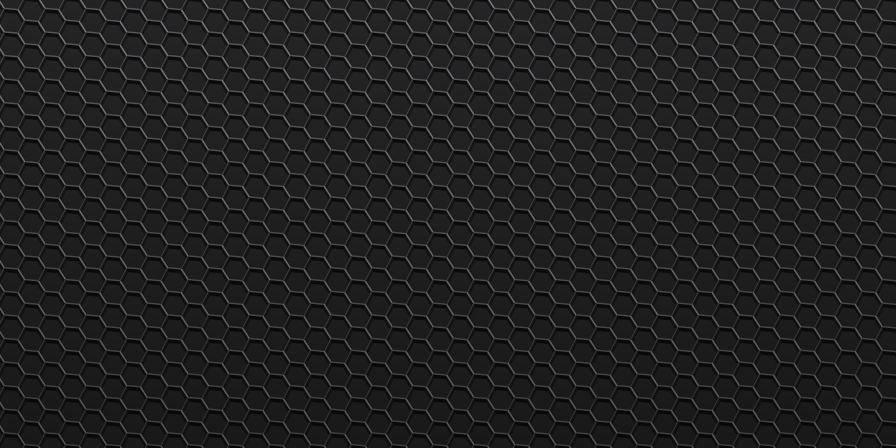
Give the GLSL for this pattern, as a Shadertoy shader.

```glsl
// Dark honeycomb mesh: deeply recessed flat-topped cells with thin lit rims.
// A staggered lattice finds each cell, projections on three edge normals give
// rims and walls, and a vertical gradient lights the sheet from above.

const float ROWS = 19.0;                      // cells down the canvas
const vec2 LATTICE = vec2(1.7320508, 1.0);    // column pair and row spacing
const vec2 PHASE = vec2(1.336, 0.62);         // centre of one cell
const vec2 RISING_NORMAL = vec2(0.8660254, 0.5);
const vec2 FALLING_NORMAL = vec2(0.8660254, -0.5);

// Signed projections on the normals of the flat, falling and rising edges.
vec3 edgeProjections(vec2 p) {
    return vec3(p.y, dot(p, RISING_NORMAL), dot(p, FALLING_NORMAL));
}

float hexRadius(vec2 p) {
    vec3 a = abs(edgeProjections(p));
    return max(a.x, max(a.y, a.z));
}

// Tilts the flat edges down to the right, keeping columns joined.
vec2 tiltEdges(vec2 p, float amount) {
    float u = p.x / (0.5 * LATTICE.x);
    u -= round(u);
    float ramp = sign(u) * min(abs(u), 1.0 - 2.0 * abs(u));
    return p + vec2(0.0, amount * ramp);
}

// Offset from the nearest centre of the staggered lattice.
vec2 cellOffset(vec2 p) {
    vec2 a = p - LATTICE * round(p / LATTICE);
    vec2 q = p - 0.5 * LATTICE;
    vec2 b = q - LATTICE * round(q / LATTICE);
    return dot(a, a) < dot(b, b) ? a : b;
}

float coverage(float distanceInside, float pixel) {
    return clamp(distanceInside / pixel + 0.5, 0.0, 1.0);
}

// Picks the tone belonging to the edge nearest the point.
float toneByEdge(vec3 projections, vec3 tones) {
    vec3 a = abs(projections);
    if (a.x > max(a.y, a.z)) return tones.x;
    return a.y > a.z ? tones.y : tones.z;
}

float cellTone(vec2 p, float pixel) {
    vec2 floorPoint = p - vec2(0.01, -0.09);
    float floorRadius = hexRadius(floorPoint);

    // Walls: darkest under the top edge, softer on the sides.
    vec3 facing = edgeProjections(floorPoint);
    float upper = toneByEdge(facing, vec3(0.042, 0.070, 0.085));
    float lower = toneByEdge(facing, vec3(0.100, 0.090, 0.075));
    float tone = mix(lower, upper, smoothstep(-0.15, 0.15, floorPoint.y));

    // Floor: a smaller hexagon sunk below the rim, with a dark seam.
    float floorTone = 0.126 + 0.012 * floorPoint.y;
    tone = mix(tone, floorTone, coverage(0.415 - floorRadius, pixel));
    float seam = coverage(0.02 - abs(floorRadius - 0.415), pixel);
    tone *= 1.0 - 0.25 * seam;

    // Rim: brightest along the falling edges.
    float rimTone = toneByEdge(edgeProjections(p), vec3(0.31, 0.43, 0.23));
    float rim = coverage(0.031 - (0.5 - hexRadius(p)), pixel);
    return mix(tone, rimTone, rim);
}

void mainImage(out vec4 fragColor, in vec2 fragCoord) {
    vec2 uv = fragCoord / iResolution.xy;
    float pixel = ROWS / iResolution.y;
    vec2 p = tiltEdges(fragCoord * pixel - PHASE, 0.08);
    float tone = cellTone(cellOffset(p), pixel);

    // Light falls off towards the bottom and slightly at the sides.
    float side = 2.0 * uv.x - 1.0;
    float light = mix(0.79, 1.14, uv.y) * (1.0 - 0.03 * side * side);
    vec3 tint = vec3(1.0, 0.99, 1.03);
    fragColor = vec4(tone * light * tint, 1.0);
}
```
